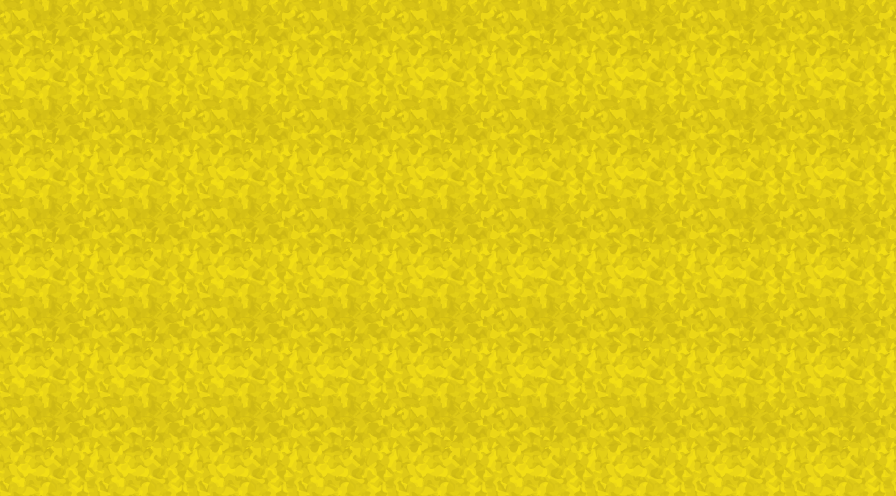
A WebGL 2 fragment shader for this pattern:

```glsl
#version 300 es
precision highp float;

uniform vec2 u_resolution;
out vec4 outColor;

const float TAU = 6.2831853;
const vec2 REPEATS = vec2(9.0, 5.0);

const vec3 DEEP = vec3(0.785, 0.705, 0.075);
const vec3 DARK = vec3(0.82, 0.74, 0.08);
const vec3 MID = vec3(0.87, 0.79, 0.09);
const vec3 LIGHT = vec3(0.92, 0.84, 0.09);
const vec3 GLOW = vec3(0.955, 0.875, 0.08);

float hash(uvec3 k) {
    uint h = k.x * 374761393u + k.y * 668265263u + k.z * 974634533u;
    h = (h ^ (h >> 13)) * 1274126177u;
    h = (h ^ (h >> 15)) * 2246822519u;
    return float((h ^ (h >> 16)) >> 8) / 16777216.0;
}

// Contribution of one lattice corner with a random unit gradient
float corner(vec2 cell, vec2 offset, float period, uint seed) {
    float angle = TAU * hash(uvec3(uvec2(mod(cell, period)), seed));
    return dot(vec2(cos(angle), sin(angle)), offset);
}

// Gradient noise that wraps once per tile
float wrapNoise(vec2 tile, float period, uint seed) {
    vec2 p = tile * period;
    vec2 i = floor(p);
    vec2 f = p - i;
    vec2 w = f * f * f * (f * (f * 6.0 - 15.0) + 10.0);
    vec2 e = vec2(1.0, 0.0);
    float low = mix(corner(i, f, period, seed),
                    corner(i + e.xy, f - e.xy, period, seed), w.x);
    float high = mix(corner(i + e.yx, f - e.yx, period, seed),
                     corner(i + e.xx, f - e.xx, period, seed), w.x);
    return mix(low, high, w.y);
}

// Blotch field: broad lobes with ragged finer detail
float blotchField(vec2 tile, float period, uint seed) {
    return wrapNoise(tile, period, seed)
         + 0.4 * wrapNoise(tile, period * 2.0, seed + 50u);
}

// Antialiased region where the field exceeds the level
float blotch(float field, float level) {
    float edge = max(fwidth(field) * 0.6, 0.001);
    return smoothstep(level - edge, level + edge, field);
}

void main() {
    vec2 tile = gl_FragCoord.xy / u_resolution * REPEATS;

    // Bend the blotches into hooks and slivers
    vec2 bend = vec2(wrapNoise(tile, 12.0, 3u), wrapNoise(tile, 12.0, 4u));
    vec2 p = tile + 0.045 * bend;

    // Each tile is brighter low down and darker near its top
    float drift = 0.07 * (sin(TAU * tile.y) + 0.3 * sin(2.0 * TAU * tile.y))
                + 0.02 * cos(TAU * tile.x);

    float darkField = blotchField(p, 9.0, 11u) - drift;
    float lightField = blotchField(p, 10.0, 23u) + drift;
    float deepField = blotchField(p, 12.0, 37u) - drift;
    float glowField = blotchField(p, 11.0, 41u) + drift;
    float veilField = blotchField(p, 8.0, 59u);

    // Stack flat tones from dark to light
    vec3 color = mix(MID, DARK, blotch(darkField, 0.0));
    color = mix(color, DEEP, 0.55 * blotch(deepField, 0.17));
    color = mix(color, MID, 0.45 * blotch(veilField, 0.15));
    float light = blotch(lightField, 0.16);
    color = mix(color, LIGHT, light);
    color = mix(color, GLOW, (0.25 + 0.6 * light) * blotch(glowField, 0.15));

    outColor = vec4(color, 1.0);
}
```
